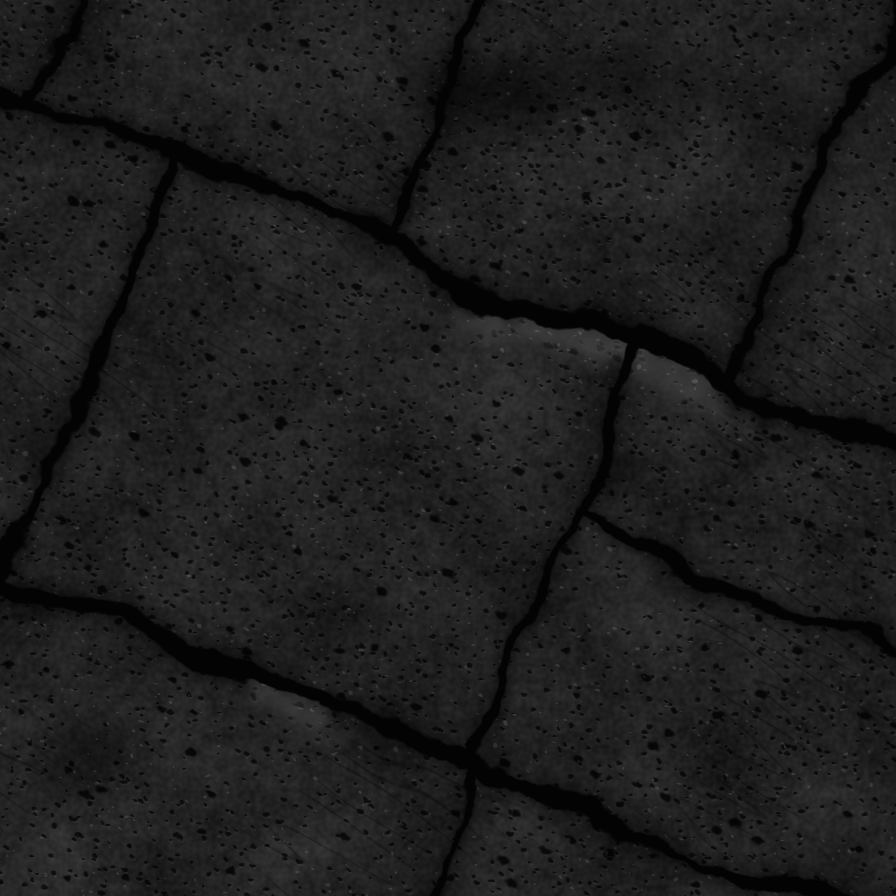
This texture is drawn by a Shadertoy shader. Its source:

```glsl
// Draws dark weathered stone slabs, pitted and dusty, split by black jagged cracks.

const float SLAB_TILT = 0.38;                  // radians, clockwise
const vec2 SLAB_ORIGIN = vec2(-0.13, 0.33);    // in tilted canvas units
const float ROW_HEIGHT = 0.51;
const float LONG_SLAB = 0.57;
const float SHORT_SLAB = 0.42;
const float SHORT_ROW_SHIFT = 0.26;
const float CRACK_HALF_WIDTH = 0.0085;
const float SCRATCH_TILT = 0.6;

const float STONE_TONE = 0.136;
const float CRACK_TONE = 0.012;
const float DUST_TONE = 0.245;
const vec3 TINT = vec3(1.0, 1.0, 0.995);

vec2 hash2(vec2 p) {
    vec3 q = fract(p.xyx * vec3(0.1031, 0.1030, 0.0973));
    q += dot(q, q.yzx + 33.33);
    return fract((q.xx + q.yz) * q.zy);
}

vec2 tilt(vec2 p, float angle) {
    float c = cos(angle), s = sin(angle);
    return vec2(c * p.x - s * p.y, s * p.x + c * p.y);
}

float slope(vec2 corner, vec2 offset) {
    float angle = 6.2832 * hash2(corner).x;
    return dot(vec2(cos(angle), sin(angle)), offset);
}

// Gradient noise, about -1 to 1
float noise(vec2 p) {
    vec2 i = floor(p), f = p - i;
    vec2 u = f * f * f * (f * (f * 6.0 - 15.0) + 10.0);
    vec2 e = vec2(1.0, 0.0);
    float low = mix(slope(i, f), slope(i + e, f - e), u.x);
    float high = mix(slope(i + e.yx, f - e.yx), slope(i + 1.0, f - 1.0), u.x);
    return 1.4 * mix(low, high, u.y);
}

vec2 noise2(vec2 p) {
    return vec2(noise(p + 7.3), noise(p + 41.7));
}

float fbm(vec2 p) {
    float sum = 0.0, gain = 0.5;
    for (int k = 0; k < 4; k++) {
        sum += gain * noise(p);
        p = tilt(p, 0.7) * 2.03 + 11.3;
        gain *= 0.5;
    }
    return sum;
}

// x: distance to the nearest crack edge, y: signed height above the nearest row seam
vec2 cracks(vec2 p) {
    vec2 warp = 0.036 * noise2(p * 3.4) + 0.013 * noise2(p * 13.0)
              + 0.0045 * noise2(p * 42.0) + 0.0016 * noise2(p * 120.0);
    vec2 s = tilt(p, SLAB_TILT) + warp - SLAB_ORIGIN;
    float row = floor(s.y / ROW_HEIGHT);
    float upper = step(0.5, row);
    float slab = mix(LONG_SLAB, SHORT_SLAB, upper);
    s.x -= SHORT_ROW_SHIFT * upper;
    float column = floor(s.x / slab);
    vec2 size = vec2(slab, ROW_HEIGHT);
    vec2 seam = s - size * round(s / size);
    float width = CRACK_HALF_WIDTH * (1.0 + 0.9 * noise(p * 6.0 + 3.1));
    float d = min(abs(seam.y) - width, abs(seam.x) - 0.65 * width);
    // One broken slab carries an extra lengthwise crack
    if (row == 0.0 && column == 1.0)
        d = min(d, abs(s.y - 0.6 * ROW_HEIGHT) - 0.7 * width);
    return vec2(d, seam.y);
}

// Mask of scattered, slightly flattened blobs; radius is a share of the cell
float scatter(vec2 p, float cells, float radius, float coverage) {
    vec2 q = tilt(p, SLAB_TILT) * cells;
    vec2 i = floor(q);
    float mask = 0.0;
    for (int y = -1; y <= 1; y++)
    for (int x = -1; x <= 1; x++) {
        vec2 cell = i + vec2(x, y);
        vec2 kind = hash2(cell + 71.0);
        vec2 d = (q - cell - hash2(cell)) * vec2(0.8, 1.2);
        float r = radius * mix(0.45, 1.0, kind.y);
        mask = max(mask, step(kind.x, coverage) * smoothstep(1.0, 0.4, length(d) / r));
    }
    return mask;
}

void mainImage(out vec4 fragColor, in vec2 fragCoord) {
    vec2 p = fragCoord / iResolution.y;
    float pixel = 1.0 / iResolution.y;
    vec2 crack = cracks(p);
    float gap = max(crack.x, 0.0);

    // Mottled, grainy stone
    float wear = noise(p * 4.0 + 19.0);
    float tone = STONE_TONE + 0.085 * fbm(p * 8.0) + 0.028 * noise(p * 65.0)
               + 0.03 * noise(p * 165.0);
    tone *= 1.0 - 0.5 * smoothstep(0.35, 0.9, noise(p * 5.0 + 53.0));

    // Faint parallel scratches
    vec2 q = tilt(p, SCRATCH_TILT);
    float scratch = smoothstep(0.09, 0.0, abs(noise(q * vec2(5.0, 42.0))));
    tone *= 1.0 - 0.3 * scratch * smoothstep(0.0, 0.5, noise(p * 4.0 + 87.0));

    // Pale dust below the row seams
    float ledge = smoothstep(-0.06, -0.02, crack.y + 0.012 * noise(p * 22.0))
                * step(crack.y, 0.0);
    float dust = ledge * smoothstep(0.12, 0.45, noise(p * 4.3 + 29.0) + 0.2 * noise(p * 26.0));
    tone = mix(tone, DUST_TONE + 0.05 * fbm(p * 40.0), 0.85 * dust);

    // Pits with a lit lower rim
    vec2 rough = p + 0.0022 * noise2(p * 130.0);
    float coverage = 0.42 + 0.2 * wear;
    float pits = scatter(rough, 88.0, 0.36, coverage);
    float rim = scatter(rough + vec2(-0.0012, 0.0024), 88.0, 0.36, coverage);
    float hollows = scatter(rough + 3.7, 34.0, 0.27, 0.22 + 0.15 * wear);
    tone += 0.03 * rim * (1.0 - pits);
    tone *= 1.0 - (1.0 - 0.7 * dust) * max(0.68 * pits, 0.8 * hollows);

    // Light grit, denser beside the cracks
    float edge = exp(-gap / 0.014);
    tone += 0.09 * scatter(rough + 9.1, 80.0, 0.2, 0.16 + 0.2 * edge);
    tone += 0.11 * scatter(rough + 5.3, 42.0, 0.15, 0.06 + 0.22 * edge);

    // Soil shading and the black cracks
    tone *= 1.0 - 0.5 * edge * (1.0 - 0.8 * dust);
    tone = mix(CRACK_TONE, tone, smoothstep(-pixel, 0.0015 + pixel, crack.x));
    fragColor = vec4(TINT * clamp(tone, 0.008, 1.0), 1.0);
}
```
